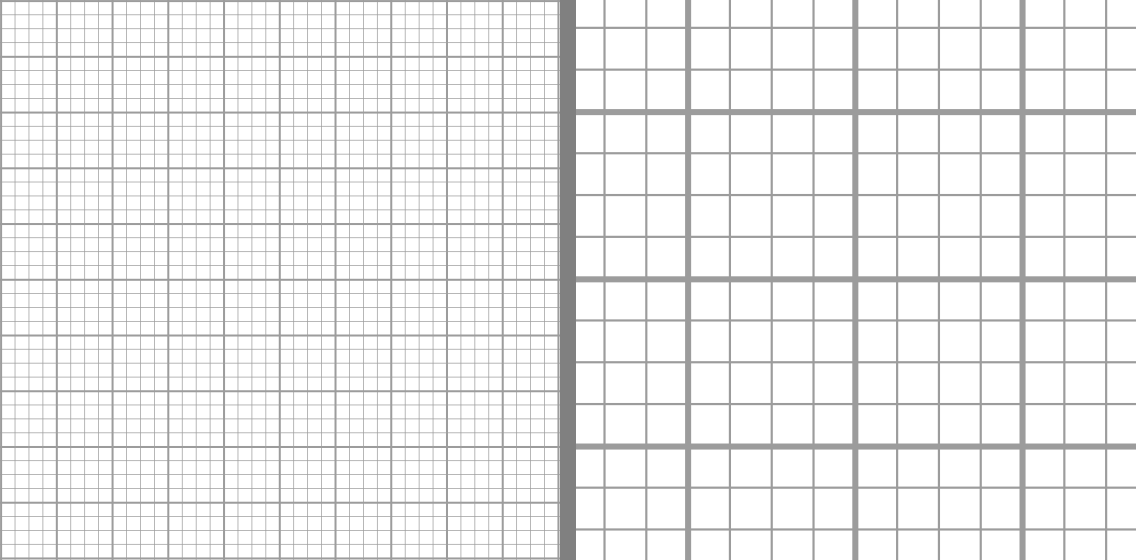
Left, the full canvas; right, a detail of the centre.
Write a three.js fragment shader that draws this pattern.

```glsl
// Graph paper: ten by ten squares ruled in bold grey, each split four by four
// by thin grey lines. Each family of lines is a repeated distance to the nearest
// rule, turned into exact pixel coverage so hairlines keep their weight.

varying vec2 vUv;

const vec3 PAPER = vec3(1.0);
const vec3 INK = vec3(0.61);

const vec2 CENTRE = vec2(0.4996, 0.5004);      // crossing of the middle bold rules
const float SQUARE = 0.09953;                  // spacing of the bold rules
const float DIVISIONS = 4.0;                   // thin cells along each square
const float BOLD_WIDTH = 0.0036;
const float THIN_WIDTH = 0.0013;
const vec2 THIN_SHIFT = vec2(0.0, 0.0004);     // thin rules sit slightly high

// Signed distance to the nearest rule, for each axis
vec2 ruleDistance(vec2 p, float spacing) {
  return (fract(p / spacing + 0.5) - 0.5) * spacing;
}

// Share of a pixel-wide box that a band of the given width covers
vec2 bandCoverage(vec2 d, float width, vec2 pixel) {
  vec2 nearEdge = max(d - 0.5 * pixel, vec2(-0.5 * width));
  vec2 farEdge = min(d + 0.5 * pixel, vec2(0.5 * width));
  return clamp((farEdge - nearEdge) / pixel, 0.0, 1.0);
}

// Coverage of the vertical (x) and horizontal (y) rules of one family
vec2 rules(vec2 p, float spacing, float width, vec2 pixel) {
  return bandCoverage(ruleDistance(p, spacing), width, pixel);
}

void main() {
  vec2 pixel = max(fwidth(vUv), vec2(1e-5));
  vec2 p = vUv - CENTRE;

  vec2 bold = rules(p, SQUARE, BOLD_WIDTH, pixel);
  vec2 thin = rules(p - THIN_SHIFT, SQUARE / DIVISIONS, THIN_WIDTH, pixel);
  vec2 lines = max(bold, thin);

  // Union of both directions, so crossings do not darken
  float ink = 1.0 - (1.0 - lines.x) * (1.0 - lines.y);
  gl_FragColor = vec4(mix(PAPER, INK, ink), 1.0);
}
```
